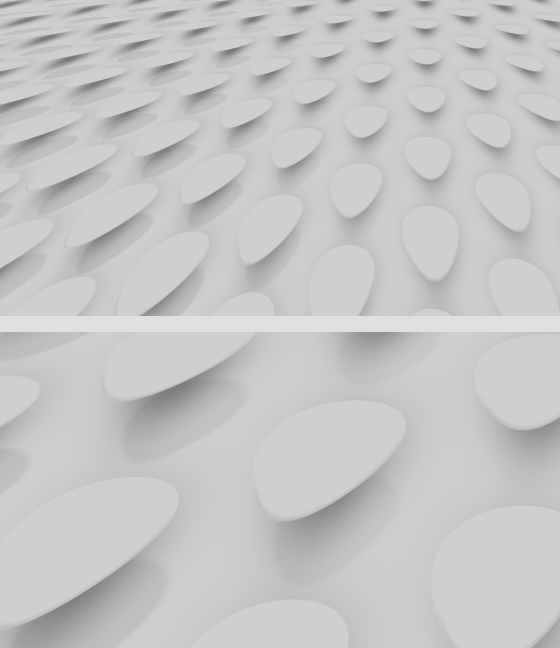
Top, the full canvas; bottom, a detail of the centre.
A WebGL 1 fragment shader for this background:

```glsl
precision highp float;

uniform vec2 u_resolution;

// Homogeneous axes of the ground lattice, seen in perspective
const vec3 ROW_STEP = vec3(0.3799, 0.1567, 0.097);
const vec3 COLUMN_STEP = vec3(-0.0995, 0.2033, 0.116);
const vec3 GROUND_ORIGIN = vec3(0.3542, 0.3287, 1.0);

// Half axes shared by all the tilted petals
const vec3 PETAL_SIDE = vec3(0.0857, 0.0, 0.0);
const vec3 PETAL_FRONT = -0.13 * vec3(1.285, 1.116, 1.0);

const vec3 GROUND_COLOR = vec3(0.81);
const vec3 PETAL_COLOR = vec3(0.812);
const vec3 RIM_COLOR = vec3(0.74);

// Coordinates of a screen point on the plane origin + s * a + t * b
vec2 planeCoords(vec2 point, vec3 a, vec3 b, vec3 origin) {
  vec3 ray = vec3(point, 1.0);
  return vec2(dot(ray, cross(b, origin)), dot(ray, cross(origin, a)))
    / dot(ray, cross(a, b));
}

// Egg radius: 1 on the outline, narrower toward the front
float eggRadius(vec2 q) {
  return length(vec2(q.x / max(1.0 - 0.3 * q.y, 0.4), q.y));
}

// Approximate half thickness of a projected petal, in canvas heights
float petalThickness(vec3 center, vec3 side, vec3 front) {
  vec2 axis = front.xy - center.xy / center.z * front.z;
  return side.x * abs(axis.y) / (length(vec2(side.x, axis)) * center.z);
}

// Soft contact shade just below a petal
float contactShade(vec2 point, vec3 center) {
  vec3 front = PETAL_FRONT - vec3(0.0, 0.03, 0.0);
  vec3 dropped = center + vec3(0.008, -0.028, 0.0);
  float r = eggRadius(planeCoords(point, PETAL_SIDE, front, dropped));
  return 0.42 * exp(-2.0 * r * r);
}

// Faint cast shadow lying farther down, clearest at the left
float castShade(vec2 point, vec3 center) {
  vec3 dropped = center + vec3(0.01, -0.09, 0.0);
  vec2 q = planeCoords(point, 0.85 * PETAL_SIDE, 0.85 * PETAL_FRONT, dropped);
  float fade = 1.0 - smoothstep(0.5, 1.3, center.x / center.z);
  return 0.07 * fade * (1.0 - smoothstep(0.88, 1.04, eggRadius(q)));
}

void main() {
  vec2 point = gl_FragCoord.xy / u_resolution.y;
  float pixel = 1.0 / u_resolution.y;
  vec2 cell = floor(planeCoords(point, ROW_STEP, COLUMN_STEP, GROUND_ORIGIN) + 0.5);

  float light = 1.0;
  float coverage = 0.0;
  float rim = 0.0;

  // Gather petals and shadows from the neighbouring cells
  for (int j = -2; j <= 2; j++) {
    for (int i = -2; i <= 2; i++) {
      vec2 id = cell + vec2(float(i), float(j));
      vec3 center = GROUND_ORIGIN + id.x * ROW_STEP + id.y * COLUMN_STEP;
      vec2 q = planeCoords(point, PETAL_SIDE, PETAL_FRONT, center);
      float r = eggRadius(q);
      float edge = pixel / petalThickness(center, PETAL_SIDE, PETAL_FRONT);
      float inside = 1.0 - smoothstep(1.0 - 0.7 * edge, 1.0 + 0.7 * edge, r);

      light *= 1.0 - contactShade(point, center);
      light *= 1.0 - castShade(point, center);
      coverage = max(coverage, inside);
      rim = max(rim, inside * smoothstep(0.9, 1.0, r) * smoothstep(-0.2, 0.6, q.y + 0.4 * q.x));
    }
  }

  vec3 ground = GROUND_COLOR * light;
  vec3 petal = mix(PETAL_COLOR, RIM_COLOR, rim);
  gl_FragColor = vec4(mix(ground, petal, coverage), 1.0);
}
```
